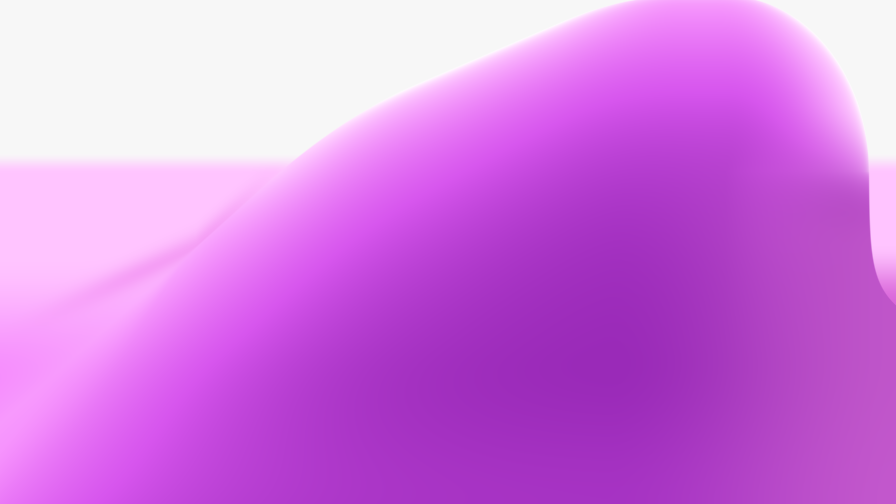
Reproduce this background procedurally as a Shadertoy shader.

```glsl
// A glossy violet hill swelling over a pale pink plain under a white sky.
#define SKY vec3(0.97)
#define PALE vec3(1.0, 0.77, 1.0)
#define HOT vec3(0.96, 0.54, 0.99)
#define VIOLET vec3(0.84, 0.33, 0.93)
#define DEEP vec3(0.59, 0.155, 0.71)
#define DUST vec3(0.79, 0.38, 0.81)
#define HORIZON 0.678
#define SHOULDER vec2(1.44, 0.66)
#define SHOULDER_RADII vec2(0.284, 0.348)
#define LIGHT_DEPTH 0.255

float smoothMin(float a, float b, float k) {
    float h = max(k - abs(a - b), 0.0) / k;
    return min(a, b) - 0.25 * k * h * h;
}

// Height of the left slope, bending twice up to the summit.
float slopeHeight(float x) {
    float foot = 0.576 + 0.90 * (x - 0.463);
    float back = 0.875 + 0.43 * (x - 0.926);
    float summit = SHOULDER.y + SHOULDER_RADII.y;
    return smoothMin(smoothMin(foot, back, 0.07), summit, 0.05);
}

// x: distance inside the outline, y: depth used for the lighting.
vec2 hillDepth(vec2 p) {
    if (p.x < SHOULDER.x) {
        float steepness = mix(0.74, 1.0, smoothstep(0.5, 1.25, p.x));
        return vec2((slopeHeight(p.x) - p.y) * steepness);
    }
    vec2 q = (p - SHOULDER) / SHOULDER_RADII;
    float cap = (1.0 - length(vec2(q.x, max(q.y, 0.0)))) * SHOULDER_RADII.y;
    float side = 1.724 + 0.054 * exp((0.394 - p.y) / 0.049) - p.x;
    return vec2(p.y > SHOULDER.y ? cap : side, cap + max(SHOULDER.y - p.y, 0.0));
}

// Plain with a soft horizon, a crease at the hill's foot and a shaded corner.
vec3 backdrop(vec2 p) {
    vec3 plain = mix(HOT, PALE, smoothstep(0.23, 0.5, p.y));
    float creaseLine = max(slopeHeight(p.x), 0.49 + 0.45 * (p.x - 0.347));
    float offset = (p.y - creaseLine) / 0.028;
    float crease = exp(-offset * offset) * smoothstep(0.0, 0.3, p.x)
                 * (1.0 - smoothstep(0.4, 0.58, p.x));
    plain = mix(plain, vec3(0.93, 0.5, 0.93), 0.55 * crease);
    float corner = smoothstep(1.6, 1.72, p.x) * (1.0 - smoothstep(0.39, 0.52, p.y));
    plain = mix(plain, vec3(0.85, 0.4, 0.85), corner);
    return mix(plain, SKY, smoothstep(HORIZON - 0.022, HORIZON + 0.02, p.y));
}

vec3 hillColor(vec2 p, float depth) {
    float d = max(depth, 0.0);
    float right = smoothstep(1.44, 1.7, p.x);
    float low = 1.0 - smoothstep(0.55, 0.8, p.y);
    float exposure = 1.0 - right * low;

    // Body: bright near the outline, deep in the core, lifted at the bottom.
    float light = exp(-pow(d / LIGHT_DEPTH, 1.3)) * exposure;
    light += 0.12 * (1.0 - smoothstep(0.0, 0.3, p.y));
    vec3 color = mix(DEEP, VIOLET, clamp(light * 2.0, 0.0, 1.0));
    color = mix(color, HOT, clamp(light * 2.0 - 1.0, 0.0, 1.0));

    // Dusty bounce light on the lower right.
    float bounce = smoothstep(1.2, 1.8, p.x) * (1.0 - smoothstep(0.5, 0.85, p.y));
    color = mix(color, DUST, 0.8 * bounce);

    // Rim glow, weakest over the summit, with a thin white outline.
    float leftRim = mix(0.4, 1.0, smoothstep(0.4, 0.65, p.x))
                  * (1.0 - 0.7 * smoothstep(1.1, 1.35, p.x));
    float strength = mix(leftRim, 1.0, smoothstep(1.42, 1.62, p.x)) * exposure;
    float rim = exp(-d / mix(0.045, 0.07, right)) * strength;
    color = mix(color, vec3(1.0, 0.84, 1.0), rim);
    float outline = exp(-d / 0.007) * strength * smoothstep(0.6, 0.8, p.x);
    return mix(color, vec3(1.0), 0.9 * outline);
}

void mainImage(out vec4 fragColor, in vec2 fragCoord) {
    vec2 p = fragCoord / iResolution.y;
    p.x *= (16.0 / 9.0) * iResolution.y / iResolution.x;
    vec2 depth = hillDepth(p);

    // The outline is crisp on the right and melts into the plain on the left.
    float softness = mix(0.12, 1.0 / iResolution.y, smoothstep(0.12, 0.4, p.x));
    float mask = smoothstep(-softness, softness, depth.x);
    fragColor = vec4(mix(backdrop(p), hillColor(p, depth.y), mask), 1.0);
}
```
